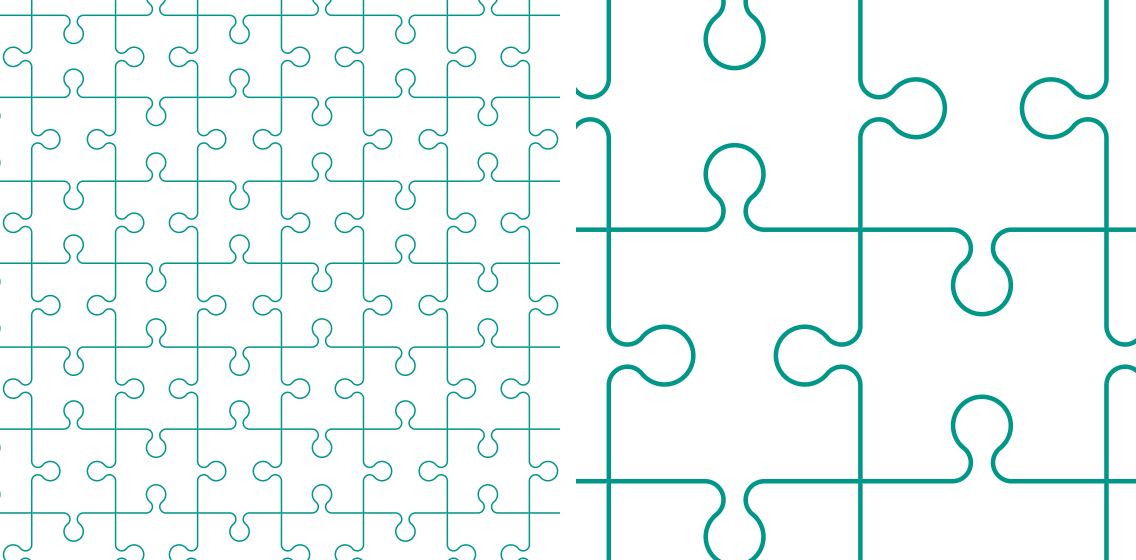
Left, the full canvas; right, a detail of the centre.
Write a WebGL 1 fragment shader that draws this pattern.

```glsl
precision highp float;

uniform vec2 u_resolution;

// All lengths below are fractions of one cell, except CELLS
#define CELLS 6.7516
#define LINE_WIDTH 0.0182
#define KNOB_RADIUS 0.116
#define KNOB_HEIGHT 0.2235
#define FILLET_RADIUS 0.0747
#define SEAM_START vec2(0.3824, 0.1846)
#define TAB_START vec2(0.8879, 0.6857)
#define SEAM_NUDGE vec2(0.011, -0.011)
#define TAB_NUDGE vec2(-0.006, -0.006)
#define INK vec3(0.0, 0.588, 0.533)
#define PAPER vec3(1.0)

// Offset from the nearest repeat (x) and its index (y); odd repeats are nudged
vec2 nearestRepeat(float x, float start, float nudge) {
  float index = floor(x - start + 0.5);
  return vec2(x - start - index - nudge * mod(index, 2.0), index);
}

// Distance to a seam along x with one knob pointing to +y
float seamDistance(vec2 p) {
  p.x = abs(p.x);
  vec2 knob = vec2(0.0, KNOB_HEIGHT);

  // Place the fillet so that it touches both the seam and the knob
  float reach = KNOB_RADIUS + FILLET_RADIUS;
  float drop = KNOB_HEIGHT - FILLET_RADIUS;
  vec2 fillet = vec2(sqrt(reach * reach - drop * drop), FILLET_RADIUS);

  float d = length(vec2(max(fillet.x - p.x, 0.0), p.y));

  // The line through both centres separates the knob arc from the fillet arc
  vec2 axis = fillet - knob;
  vec2 q = p - knob;
  if (axis.x * q.y > axis.y * q.x) {
    d = min(d, abs(length(q) - KNOB_RADIUS));
  } else if (p.x < fillet.x) {
    d = min(d, abs(length(p - fillet) - FILLET_RADIUS));
  }
  return d;
}

// Knob direction alternates like a checkerboard
float knobSide(float seamIndex, float tabIndex) {
  return 1.0 - 2.0 * mod(seamIndex + tabIndex, 2.0);
}

void main() {
  // Cell coordinates with rows counted downward from the top edge
  vec2 uv = gl_FragCoord.xy / u_resolution.y;
  vec2 p = vec2(uv.x, 1.0 - uv.y) * CELLS;

  vec2 column = nearestRepeat(p.x, SEAM_START.x, SEAM_NUDGE.x);
  vec2 row = nearestRepeat(p.y, SEAM_START.y, SEAM_NUDGE.y);
  vec2 tabX = nearestRepeat(p.x, TAB_START.x, TAB_NUDGE.x);
  vec2 tabY = nearestRepeat(p.y, TAB_START.y, TAB_NUDGE.y);

  // Horizontal and vertical seams point their knobs opposite ways
  float across = seamDistance(vec2(tabX.x, row.x * knobSide(row.y, tabX.y)));
  float down = seamDistance(vec2(tabY.x, -column.x * knobSide(column.y, tabY.y)));
  float d = min(across, down);

  // Stroke with an edge one pixel wide
  float pixel = CELLS / u_resolution.y;
  float coverage = clamp((0.5 * LINE_WIDTH - d) / pixel + 0.5, 0.0, 1.0);
  gl_FragColor = vec4(mix(PAPER, INK, coverage), 1.0);
}
```
